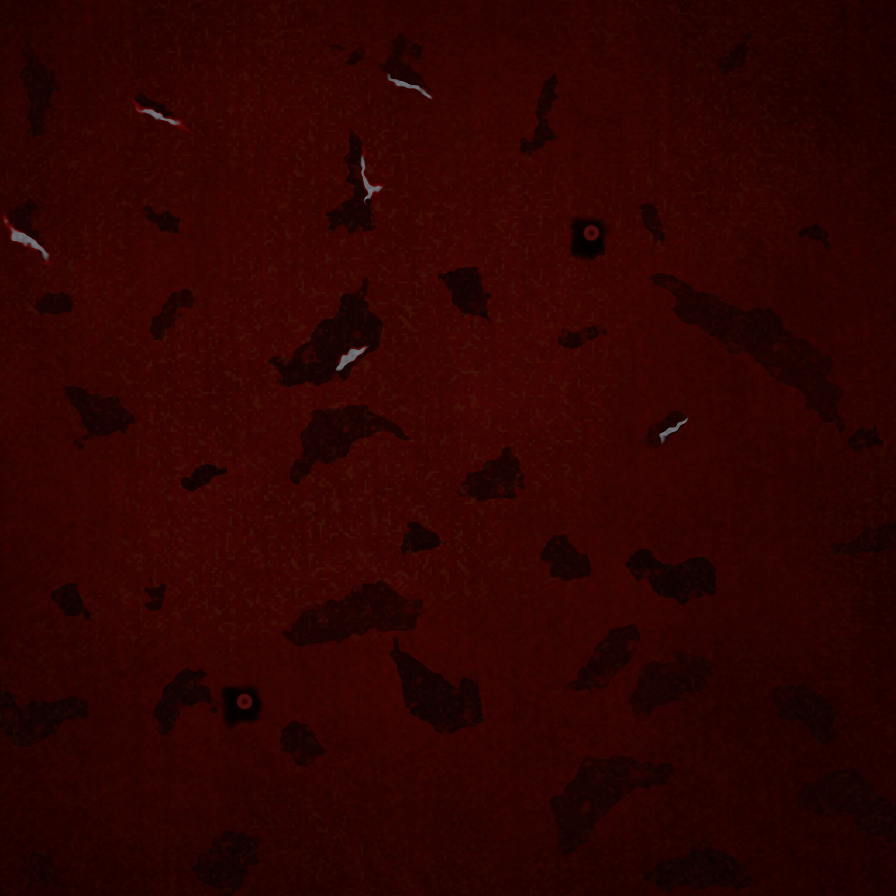
A Shadertoy shader for this texture:

```glsl
// Dark red weathered paint: a soft glow with fine grain, faint vertical streaks
// and ochre specks, under ragged dark flakes scattered on a jittered grid.
// A few flakes are torn open to pale grey, and two nail heads cast shadows.

const vec3 DEEP_RED = vec3(0.118, 0.003, 0.001);
const vec3 WARM_RED = vec3(0.235, 0.014, 0.006);
const vec3 FLAKE_DARK = vec3(0.072, 0.007, 0.006);
const vec3 OCHRE = vec3(0.27, 0.115, 0.035);
const vec3 CHIP_GREY = vec3(0.42, 0.42, 0.44);
const vec3 RIM_RED = vec3(0.34, 0.015, 0.01);
const vec2 GLOW_CENTRE = vec2(0.42, 0.57);
const vec2 NAIL_HIGH = vec2(0.660, 0.740);
const vec2 NAIL_LOW = vec2(0.273, 0.217);
const float NAIL_RADIUS = 0.009;
const float GRAIN_SCALE = 310.0;
const float GRAIN_AMOUNT = 0.36;
const float FLAKE_GRID = 7.0;
const float FLAKE_CHANCE = 0.82;
const float TORN_CHANCE = 0.13;

float hash(vec2 p) {
    return fract(sin(dot(p, vec2(127.1, 311.7))) * 43758.5453);
}

float noise(vec2 p) {
    vec2 i = floor(p), f = fract(p);
    f = f * f * (3.0 - 2.0 * f);
    float low = mix(hash(i), hash(i + vec2(1, 0)), f.x);
    float high = mix(hash(i + vec2(0, 1)), hash(i + vec2(1, 1)), f.x);
    return mix(low, high, f.y);
}

float fbm(vec2 p) {
    float sum = 0.0, weight = 0.53;
    for (int i = 0; i < 4; i++) {
        sum += weight * noise(p);
        p = mat2(1.6, 1.2, -1.2, 1.6) * p + 7.3;
        weight *= 0.5;
    }
    return sum;
}

mat2 rotation(float a) {
    return mat2(cos(a), sin(a), -sin(a), cos(a));
}

// Signed distance, roughly, to an ellipse
float ellipse(vec2 p, vec2 radii) {
    return (length(p / radii) - 1.0) * min(radii.x, radii.y);
}

// Coverage of flakes (x), red torn rims (y) and bare grey chips (z)
vec3 flakeLayers(vec2 p, float soft) {
    vec2 warp = vec2(fbm(p * 24.0), fbm(p * 24.0 + 40.0)) - 0.5;
    vec2 ragged = vec2(noise(p * 130.0), noise(p * 130.0 + 9.0)) - 0.5;
    vec2 q0 = p + warp * 0.055 + ragged * 0.007;
    vec2 home = floor(p * FLAKE_GRID);
    vec3 layers = vec3(0.0);
    for (int y = -1; y <= 1; y++)
    for (int x = -1; x <= 1; x++) {
        vec2 id = home + vec2(x, y);
        if (hash(id + 3.7) > FLAKE_CHANCE) continue;
        vec2 jitter = vec2(hash(id + 11.3), hash(id + 27.1));
        vec2 centre = (id + 0.15 + 0.7 * jitter) / FLAKE_GRID;
        float size = hash(id + 51.9);
        float thin = smoothstep(0.6, 0.85, centre.y);
        float angle = (hash(id + 63.2) - 0.5) * mix(1.8, 3.1, thin);
        vec2 radii = vec2(mix(0.016, 0.085, size * size), 0.0);
        radii.y = mix(0.011, 0.029, size) * mix(1.0, 0.5, thin);

        // Bend and taper the ellipse into a crescent or shard
        vec2 q = rotation(angle) * (q0 - centre);
        q.y += (hash(id + 72.4) - 0.5) * 14.0 * q.x * q.x;
        float taper = (hash(id + 84.6) - 0.5) * 1.2;
        radii.y *= clamp(1.0 + taper * q.x / radii.x, 0.3, 1.5);
        float cover = 1.0 - smoothstep(-soft, soft, ellipse(q, radii));
        layers.x = max(layers.x, cover * mix(0.68, 1.0, hash(id + 95.8)));

        // Tear some flakes open along their lower edge
        if (hash(id + 17.5) < TORN_CHANCE) {
            vec2 tear = q + vec2(-0.006, 0.010);
            float d = ellipse(tear, vec2(0.021, 0.0045));
            layers.y = max(layers.y, 1.0 - smoothstep(0.001, 0.004, d));
            layers.z = max(layers.z, 1.0 - smoothstep(-soft, soft, d));
        }
    }
    return layers;
}

vec3 addNail(vec3 colour, vec2 p, vec2 centre, float soft) {
    vec2 q = p - centre;
    vec2 block = abs(q + vec2(0.004, 0.003)) - vec2(0.013, 0.014);
    float shade = length(max(block, 0.0)) + 0.012 * (noise(p * 70.0) - 0.5);
    colour *= mix(0.14, 1.0, smoothstep(0.0, 0.012, shade));
    float r = length(q);
    float ring = abs(r - NAIL_RADIUS * 0.65) - NAIL_RADIUS * 0.28;
    vec3 head = mix(vec3(0.29, 0.05, 0.045), RIM_RED * 0.5, smoothstep(-soft, soft, ring));
    return mix(head, colour, smoothstep(-soft, soft, r - NAIL_RADIUS));
}

void mainImage(out vec4 fragColor, in vec2 fragCoord) {
    vec2 p = fragCoord / iResolution.y;
    float soft = max(0.0012, 0.8 / iResolution.y);

    // Stained red ground, brightest near the middle
    float glow = 1.0 - smoothstep(0.08, 0.82, length(p - GLOW_CENTRE));
    float mottle = fbm(p * 9.0) - 0.5;
    float streak = noise(p * vec2(85.0, 7.0)) - 0.5;
    float grain = noise(p * GRAIN_SCALE) - 0.5 + 0.5 * (noise(p * 150.0) - 0.5);
    float tone = glow + 0.5 * mottle + 0.14 * streak + GRAIN_AMOUNT * grain;
    vec3 colour = DEEP_RED + (WARM_RED - DEEP_RED) * clamp(tone, -0.25, 1.5);

    // Fine ochre specks gathered in worn patches
    float worn = smoothstep(0.42, 0.68, fbm(p * 5.0 + 31.0)) * glow;
    float specks = smoothstep(0.62, 0.9, noise(p * 260.0 + 5.0));
    colour = mix(colour, OCHRE, specks * (0.08 + 0.4 * worn));

    // Flakes, pitted so that the ground shows through
    vec3 layers = flakeLayers(p, soft);
    float pits = smoothstep(0.58, 0.78, fbm(p * 75.0 + 13.0));
    vec3 flake = FLAKE_DARK * (1.0 + 0.5 * grain) + OCHRE * specks * 0.12;
    colour = mix(colour, flake, layers.x * (1.0 - 0.7 * pits));
    colour = mix(colour, RIM_RED, layers.y * smoothstep(0.4, 0.6, noise(p * 60.0)));
    colour = mix(colour, CHIP_GREY * (1.0 + 0.2 * grain), layers.z);

    colour = addNail(colour, p, NAIL_HIGH, soft);
    colour = addNail(colour, p, NAIL_LOW, soft);
    fragColor = vec4(max(colour, 0.0), 1.0);
}
```
